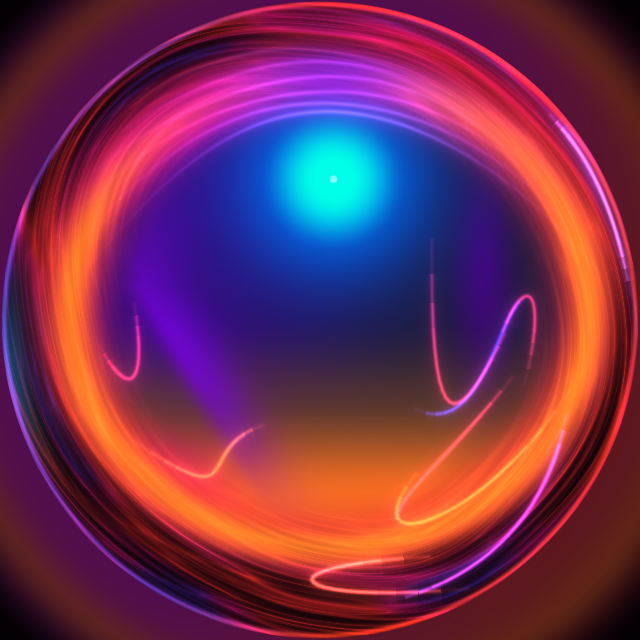
A WebGL 2 fragment shader for this background:

```glsl
#version 300 es
precision highp float;
// A glassy orb with a fiery ring, a cyan inner glow and swirling dark streaks.
uniform vec2 u_resolution;
out vec4 fragColor;

float hash(vec3 p) {
  return fract(sin(dot(p, vec3(127.1, 311.7, 74.7))) * 43758.5);
}

float noise(vec3 p) {
  vec3 i = floor(p), f = fract(p);
  f = f * f * (3.0 - 2.0 * f);
  vec2 e = vec2(0, 1);
  vec4 low = vec4(hash(i), hash(i + e.yxx), hash(i + e.xyx), hash(i + e.yyx));
  vec4 high = vec4(hash(i + e.xxy), hash(i + e.yxy), hash(i + e.xyy), hash(i + e.yyy));
  vec4 m = mix(low, high, f.z);
  return mix(mix(m.x, m.y, f.x), mix(m.z, m.w, f.x), f.y);
}

float gauss(float x) { return exp(-x * x); }

// Glowing thread along a cubic Bezier, fading toward both ends.
float thread(vec2 p, vec4 ab, vec4 cd) {
  vec2 last = ab.xy;
  float dist = 9.0, along = 0.0;
  for (int i = 1; i <= 20; i++) {
    float t = float(i) / 20.0, s = 1.0 - t;
    vec2 next = s * s * (s * ab.xy + 3.0 * t * ab.zw) + t * t * (3.0 * s * cd.xy + t * cd.zw);
    vec2 leg = next - last;
    float l = length(p - last - leg * clamp(dot(p - last, leg) / dot(leg, leg), 0.0, 1.0));
    if (l < dist) { dist = l; along = t; }
    last = next;
  }
  float fade = smoothstep(0.0, 0.2, along) * smoothstep(1.04, 0.8, along);
  return fade * (gauss(dist / 0.006) + 0.3 * exp(-dist / 0.018));
}

// Dim concentric haze behind the orb.
vec3 backdrop(vec2 p, float r) {
  vec3 plum = mix(vec3(0.3, 0.05, 0.28), vec3(0.34, 0.09, 0.1), smoothstep(-0.7, 0.6, p.x - 0.5 * p.y - 0.5));
  vec3 col = mix(plum, vec3(0.36, 0.16, 0.06), 0.75 * gauss((r - 1.19) / 0.09));
  return col * smoothstep(1.37, 1.16, r) + vec3(0.02, 0, 0.02);
}

// Smooth colour field inside the ring.
vec3 interior(vec2 p) {
  vec3 col = mix(vec3(0.21, 0.04, 0.48), vec3(0.12, 0.1, 0.22), smoothstep(-0.5, 0.35, p.x));
  col = mix(col, vec3(0.42, 0.25, 0.15), 0.9 * smoothstep(0.02, -0.37, p.y));
  vec3 ember = mix(vec3(0.98, 0.16, 0.42), vec3(0.97, 0.43, 0.13), smoothstep(-0.52, -0.12, p.x));
  col = mix(col, ember, smoothstep(-0.25, -0.56, p.y));

  // Violet veils on both sides and over the top.
  float bend = p.x + 0.55 - 0.6 * max(0.1 - p.y, 0.0) - 0.3 * max(p.y - 0.2, 0.0);
  float veil = gauss(bend / (bend < 0.0 ? 0.055 : 0.13)) * gauss((p.y + 0.08) / 0.36);
  col = mix(col, vec3(0.47, 0.01, 0.87), 0.8 * veil);
  col = mix(col, vec3(0.3, 0, 0.55), 0.75 * gauss((p.x - 0.51) / 0.085) * gauss((p.y - 0.15) / 0.3));
  float crown = smoothstep(0.59, 0.73, length(vec2(0.85 * p.x - 0.03, p.y))) * smoothstep(0.2, 0.5, p.y);
  col = mix(col, mix(vec3(0.6, 0.02, 0.74), vec3(0.33, 0.12, 0.78), smoothstep(-0.4, 0.1, p.x)), 0.9 * crown);

  // Cyan light with a blue halo and a tiny bright core.
  float r = length(p - vec2(0.042, 0.44));
  col = mix(col, vec3(0, 0.2, 0.86), 0.95 * gauss(r / 0.33));
  col = mix(col, vec3(0, 0.6, 1), 0.9 * gauss(r / 0.24));
  col = mix(col, vec3(0, 1, 0.91), smoothstep(0.23, 0.05, r));
  return mix(col, vec3(0.5, 1, 0.97), smoothstep(0.015, 0.008, r));
}

void main() {
  float size = min(u_resolution.x, u_resolution.y);
  vec2 p = (2.0 * gl_FragCoord.xy - u_resolution) / size;
  float r = length(p);
  vec2 dir = p / max(r, 0.001);
  float ring = 0.77 * length((p - vec2(0.03, 0.025)) / vec2(0.81, 0.735)) - 0.77;
  float top = smoothstep(0.2, 0.75, p.y), left = smoothstep(0.3, -0.35, p.x);

  // Streaks stretched along the rim, sheared so that they drift across it.
  float shear = ring + 0.07 * sin(2.0 * atan(p.y, p.x) + 0.6) + 0.12 * noise(vec3(dir * 1.6, 2));
  float streak = 0.0;
  for (float k = 0.0; k < 4.0; k++) {
    float n = noise(vec3(dir * (1.3 + 0.4 * k), shear * (22.0 + 19.0 * k) + 9.0 * k));
    streak += pow(1.0 - abs(2.0 * n - 1.0), 5.0) * (0.5 - 0.07 * k);
  }
  float tint = noise(vec3(dir * 2.2, shear * 16.0 + 40.0));
  vec3 silk = mix(vec3(0.85, 0.14, 0.12), vec3(0.85, 0.08, 0.48), smoothstep(0.35, 0.6, tint));
  silk = mix(silk, vec3(0.22, 0.14, 0.75), smoothstep(0.6, 0.8, tint));

  // Dark outer shell around the interior.
  vec3 shell = vec3(0.055, 0.012, 0.03) + silk * streak * 0.6;
  shell += vec3(0.34, 0.03, 0.08) * top * smoothstep(-0.4, 0.4, p.x);
  shell += vec3(0, 0.22, 0.3) * gauss((r - 0.97) / 0.045) * gauss((p.y + 0.16) / 0.25) * left;
  vec3 col = mix(interior(p), shell, smoothstep(-0.02, 0.09, ring));

  // Fiery ring: wide halo, hot core and fine strands.
  float violet = top * gauss((p.x - 0.03) / 0.34);
  vec3 halo = mix(vec3(0.96, 0.17, 0.24), vec3(0.95, 0.07, 0.56), top * left);
  vec3 core = mix(vec3(1, 0.49, 0.15), vec3(1, 0.2, 0.47), top * (0.4 + 0.6 * left));
  halo = mix(halo, vec3(0.46, 0.08, 0.62), violet);
  core = mix(core, vec3(0.53, 0.13, 0.78), violet);
  float outer = mix(0.075, 0.105, smoothstep(-0.35, 0.4, p.y + 0.25 * left));
  col = mix(col, halo, 0.88 * gauss(ring / (ring < 0.0 ? 0.1 : outer)));
  col = mix(col, core, 0.92 * gauss(ring / 0.052));
  col += core * (streak - 0.3) * 0.28 * gauss(ring / 0.09);

  // Violet arcs sweeping under the crown.
  for (float k = 0.0; k < 6.0; k++) {
    float x = p.x - 0.06 + 0.025 * k;
    float arc = p.y - 0.65 - 0.037 * k + (0.78 - 0.05 * k) * x * x + 0.012 * sin(5.0 * x + k);
    float band = gauss(arc / 0.007) + 0.4 * exp(-abs(arc) / 0.025);
    col += vec3(0.46, 0.22, 0.55) * band * gauss(x / 0.42) * (0.55 - 0.06 * k);
  }

  // Folded threads of light.
  vec3 rose = vec3(0.6, 0.1, 0.22), gold = vec3(0.56, 0.27, 0.1), blue = vec3(0.15, 0.13, 0.64);
  col += rose * thread(p, vec4(0.35, 0.25, 0.34, -0.5), vec4(0.46, -0.28, 0.6, 0));
  col += blue * thread(p, vec4(0.3, -0.28, 0.52, -0.38), vec4(0.56, 0.07, 0.65, 0.07));
  col += rose * thread(p, vec4(0.56, -0.07, 0.63, 0.15), vec4(0.72, 0.13, 0.64, -0.2));
  col += rose * thread(p, vec4(-0.58, 0.05, -0.54, -0.2), vec4(-0.59, -0.26, -0.69, -0.08));
  col += gold * thread(p, vec4(-0.18, -0.33, -0.4, -0.4), vec4(-0.22, -0.62, -0.58, -0.38));
  col += rose * thread(p, vec4(0.6, -0.18, 0.38, -0.46), vec4(0.23, -0.55, 0.24, -0.64));
  col += gold * thread(p, vec4(0.3, -0.48, 0.08, -0.76), vec4(0.5, -0.66, 0.78, -0.22));
  col += (rose + gold) * thread(p, vec4(0.34, -0.74, -0.22, -0.77), vec4(-0.1, -0.89, 0.46, -0.84));
  col += (rose + blue) * thread(p, vec4(0.77, -0.3, 0.71, -0.6), vec4(0.53, -0.8, 0.22, -0.88));
  col += (gold + blue) * thread(p, vec4(0.72, 0.64, 0.84, 0.51), vec4(0.92, 0.36, 0.97, 0.08));

  // Thin lit rim and soft outer edge.
  vec3 rim = mix(vec3(0.64, 0.15, 0.06), vec3(0.3, 0.15, 0.54), smoothstep(0.1, -0.6, p.x));
  col += rim * gauss((r - 0.987) / 0.009);
  col = mix(col, backdrop(p, r), smoothstep(-1.5, 1.5, (r - 0.995) * size));
  fragColor = vec4(clamp(col, 0.0, 1.0), 1);
}
```
